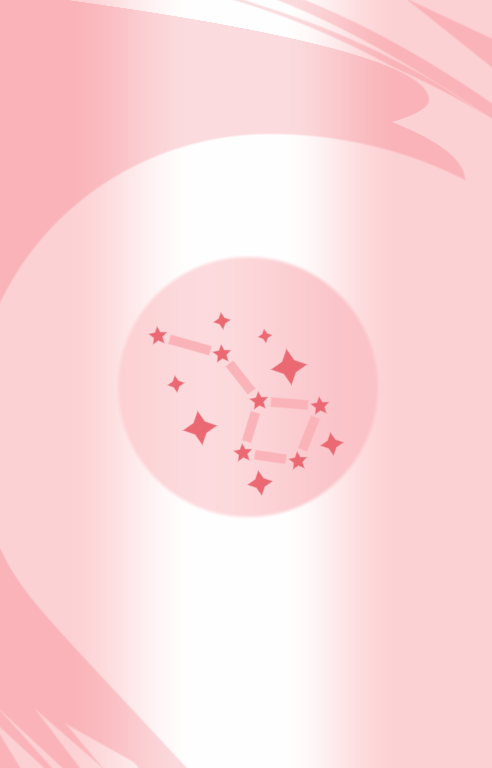
Give the GLSL for this background, as a Shadertoy shader.

```glsl
const float TAU = 6.2832;
const vec3 BLUSH = vec3(0.99, 0.82, 0.83);
const vec3 ROSE = vec3(0.98, 0.705, 0.725);
const vec3 CORAL = vec3(0.92, 0.41, 0.45);

// Coverage of the inside of a signed distance
float fill(float d, float soft) {
    return 1.0 - smoothstep(-soft, soft, d);
}

// Brush stroke that widens from a pointed tip
float wedge(vec2 p, vec2 tip, vec2 end, float halfWidth) {
    vec2 axis = end - tip;
    float t = dot(p - tip, axis) / dot(axis, axis);
    return length(p - tip - axis * clamp(t, 0.0, 1.0)) - halfWidth * clamp(t, 0.0, 1.0);
}

// Straight bar with square ends, trimmed by a gap at both nodes
float bar(vec2 p, vec2 a, vec2 b, float gap, float halfWidth) {
    vec2 dir = normalize(b - a);
    vec2 q = p - 0.5 * (a + b);
    float along = abs(dot(q, dir)) - 0.5 * length(b - a) + gap;
    float across = abs(q.x * dir.y - q.y * dir.x) - halfWidth;
    return max(along, across);
}

float star(vec2 p, float points, float radius, float inner, float tilt) {
    float sector = TAU / points;
    float a = atan(p.x, p.y) + tilt;
    a = abs(mod(a + 0.5 * sector, sector) - 0.5 * sector);
    vec2 q = length(p) * vec2(cos(a), sin(a));
    vec2 tip = vec2(radius, 0.0);
    vec2 e = radius * inner * vec2(cos(0.5 * sector), sin(0.5 * sector)) - tip;
    return dot(q - tip, normalize(vec2(e.y, -e.x)));
}

// Rose areas around the pale oval, with brushed ends
float roseMask(vec2 p) {
    vec2 c = p - vec2(270.0, 341.0);
    c /= vec2(c.x < 0.0 ? 298.0 : 362.0, 293.0);
    float oval = (1.0 - length(c)) * 293.0;

    // Ragged right end and the sweeping streaks above it
    float tail = p.y < 646.0
        ? 465.0 - 73.0 * pow(max(p.y - 588.0, 0.0) / 58.0, 2.0)
        : 429.0 - 37.0 * pow((p.y - 668.0) / (p.y < 668.0 ? 22.0 : 32.0), 2.0);
    float d = max(p.x - 262.0, -60.0);
    float sweep = p.y - 768.0 + 0.34 * d + 0.00078 * d * d;
    float lower = -9.0 + 0.1 * max(p.x - 395.0, 0.0) - sweep;
    float top = max(oval, min(p.x - tail, lower));
    top = max(top, sweep - 16.0);
    float glint = abs(sweep) - mix(6.0, 0.0, clamp(d / 170.0, 0.0, 1.0));
    float rose = fill(max(top, 341.0 - p.y), 1.5) * (1.0 - fill(glint, 1.5));
    rose = max(rose, fill(wedge(p, vec2(405, 770), vec2(505, 708), 14.0), 1.5));

    // Lower left corner with pale strokes cut out
    float corner = p.y - 200.0 + 1.07 * p.x - 20.0 * exp(-p.x / 18.0);
    float cut = wedge(p, vec2(36, 58), vec2(95, -5), 9.0);
    cut = min(cut, wedge(p, vec2(66, 44), vec2(125, -5), 14.0));
    cut = min(cut, wedge(p, vec2(0, 58), vec2(62, -5), 4.0));
    cut = min(cut, wedge(p, vec2(-10, 50), vec2(35, -5), 10.0));
    return max(rose, fill(corner * 0.7, 1.5) * (1.0 - fill(cut, 1.5)));
}

void mainImage(out vec4 fragColor, in vec2 fragCoord) {
    // The canvas is 768 units tall
    vec2 p = fragCoord / iResolution.y * 768.0;

    // Vertical sheen over both tones
    float sheen = smoothstep(65.0, 195.0, p.x) * (1.0 - smoothstep(280.0, 400.0, p.x));
    vec3 pale = mix(BLUSH, vec3(1.0, 0.995, 0.995), sheen);
    vec3 deep = mix(ROSE, vec3(0.985, 0.86, 0.87), sheen);
    vec3 col = mix(pale, deep, roseMask(p));

    // Soft disc
    vec3 disc = mix(BLUSH, vec3(0.99, 0.855, 0.865), smoothstep(115.0, 200.0, p.x));
    disc = mix(disc, vec3(0.98, 0.765, 0.785), smoothstep(210.0, 365.0, p.x));
    col = mix(col, disc, fill(length(p - vec2(248, 381)) - 130.0, 3.0));

    // Constellation: bars first, then a star on each node
    vec2 nodes[7] = vec2[7](vec2(158, 432), vec2(222, 414), vec2(259, 367),
        vec2(320, 362), vec2(298, 307), vec2(243, 315), vec2(259, 367));
    float bars = 1e3;
    float stars = 1e3;
    for (int i = 0; i < 6; i++) {
        bars = min(bars, bar(p, nodes[i], nodes[i + 1], 12.0, 4.8));
        stars = min(stars, star(p - nodes[i], 5.0, 9.5, 0.48, 0.1));
    }

    // Four-pointed sparkles: position and radius
    vec3 sparkles[7] = vec3[7](vec3(222, 447, 8.5), vec3(265, 432, 7), vec3(289, 401, 18),
        vec3(176, 384, 8.5), vec3(200, 340, 17), vec3(332, 324, 11.5), vec3(260, 285, 12.5));
    for (int i = 0; i < 7; i++) {
        vec3 s = sparkles[i];
        stars = min(stars, star(p - s.xy, 4.0, s.z, 0.48, 0.14));
    }
    col = mix(col, ROSE, fill(bars, 1.0));
    col = mix(col, CORAL, fill(stars, 1.0));
    fragColor = vec4(col, 1.0);
}
```
